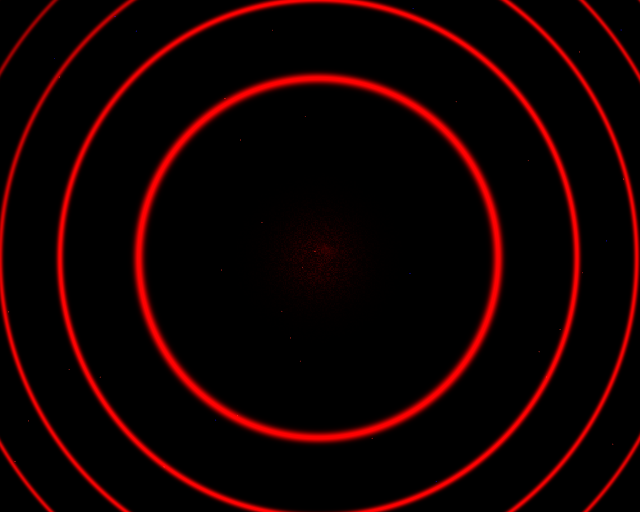
Reproduce this background procedurally as a Shadertoy shader.

```glsl
#define RING_CENTER vec2(-0.0030, -0.0040)
#define FIRST_RING 0.1232
#define RING_STEP 0.1317
#define RING_SIGMA 0.0046
#define RING_GAIN 1.05
#define GLOW_SIZE 0.055
#define GLOW_GAIN 0.17
#define GRAIN_CELLS 400.0
#define DUST_CELLS 24.0
#define DUST_SHARE 0.05
#define RING_COLOR vec3(1.0, 0.008, 0.008)

float hash(vec2 cell) {
    vec3 q = fract(vec3(cell.xyx) * 0.1031);
    q += dot(q, q.yzx + 33.33);
    return fract((q.x + q.y) * q.z);
}

// Interference rings are evenly spaced in squared radius
float rings(vec2 p) {
    float order = max(0.0, round((dot(p, p) - FIRST_RING) / RING_STEP));
    float offset = dot(p, p) - FIRST_RING - order * RING_STEP;
    float line = exp(-0.5 * offset * offset / (RING_SIGMA * RING_SIGMA));
    float rimFade = 0.16 * smoothstep(0.5, 0.75, length(p));
    float cornerFade = 0.28 * smoothstep(0.35, 0.75, dot(p, vec2(-0.8, 0.6)));
    return min(1.0, line * (RING_GAIN - rimFade - cornerFade));
}

// Faint grainy core with a small tilted bright patch
float coreGlow(vec2 p) {
    float halo = exp(-0.5 * dot(p, p) / (GLOW_SIZE * GLOW_SIZE));
    vec2 d = p - vec2(0.016, 0.016);
    vec2 axes = vec2(d.x * 0.85 - d.y * 0.53, d.x * 0.53 + d.y * 0.85);
    float patchGlow = exp(-dot(axes / vec2(0.017, 0.009), axes / vec2(0.017, 0.009)));
    float grain = hash(floor((p + 2.0) * GRAIN_CELLS));
    return GLOW_GAIN * halo * (0.25 + 0.9 * grain * grain) + 0.12 * patchGlow;
}

// Sparse dim specks, one candidate per cell
vec3 dust(vec2 p) {
    vec2 grid = (p + 2.0) * DUST_CELLS;
    vec2 cell = floor(grid);
    vec2 spot = 0.15 + 0.7 * vec2(hash(cell + 17.0), hash(cell + 41.0));
    float speck = 1.0 - smoothstep(0.02, 0.045, length(fract(grid) - spot));
    float present = step(hash(cell), DUST_SHARE);
    vec3 tint = mix(vec3(0.4, 0.08, 0.06), vec3(0.03, 0.03, 0.4), step(0.75, hash(cell + 73.0)));
    return speck * present * tint;
}

void mainImage(out vec4 fragColor, in vec2 fragCoord) {
    vec2 p = (fragCoord - 0.5 * iResolution.xy) / iResolution.y - RING_CENTER;
    vec3 color = RING_COLOR * (rings(p) + coreGlow(p)) + dust(p);
    fragColor = vec4(clamp(color, 0.0, 1.0), 1.0);
}
```
